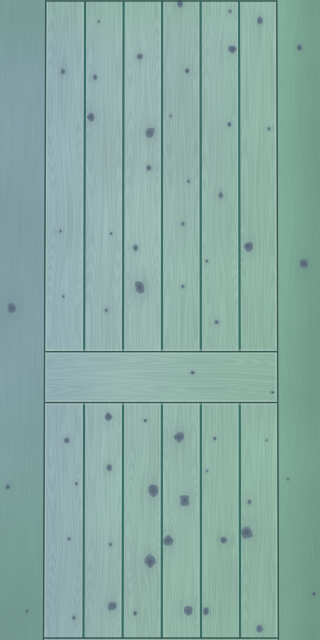
Write a WebGL 2 fragment shader that draws this texture.

```glsl
#version 300 es
precision highp float;
// Draws a blue-green stained plank door: two panels, a cross rail, side stiles, knots and grain.
uniform vec2 u_resolution;
out vec4 fragColor;

const float RAIL_LOW = 0.742, RAIL_HIGH = 0.901, PANEL_LOW = 0.006, PANEL_HIGH = 1.997;
const float PLANKS = 6.0, GROOVE_SHIFT = 0.0025, GROOVE_HALF = 0.0034, SEAM_HALF = 0.0022;
const float KNOT_SPACING = 0.19, KNOT_MIN = 0.0035, KNOT_MAX = 0.018;
const float GRAIN_DEPTH = 0.020, FIBRE_DEPTH = 0.045;
const vec3 COOL = vec3(0.565, 0.675, 0.695);
const vec3 PALE = vec3(0.590, 0.705, 0.690);
const vec3 GREEN = vec3(0.555, 0.705, 0.635);
const vec3 STILE_COOL = vec3(0.505, 0.620, 0.645);
const vec3 STILE_LEAF = vec3(0.465, 0.615, 0.575);
const vec3 STILE_GREEN = vec3(0.465, 0.625, 0.555);
const vec3 GROOVE = vec3(0.17, 0.38, 0.35);
const vec3 SEAM = vec3(0.19, 0.25, 0.25);
const vec3 KNOT = vec3(0.36, 0.42, 0.49);
const vec3 KNOT_CORE = vec3(0.28, 0.33, 0.41);
const vec3 HIGHLIGHT = vec3(0.70, 0.80, 0.76);

float hash(vec2 p) {
    vec3 q = fract(p.xyx * vec3(0.1031, 0.1030, 0.0973));
    q += dot(q, q.yzx + 33.33);
    return fract((q.x + q.y) * q.z);
}

float noise(vec2 p) {
    vec2 i = floor(p), f = fract(p);
    f = f * f * (3.0 - 2.0 * f);
    return mix(mix(hash(i), hash(i + vec2(1, 0)), f.x),
               mix(hash(i + vec2(0, 1)), hash(i + vec2(1, 1)), f.x), f.y);
}

float cloud(vec2 p) {
    return 0.55 * noise(p) + 0.3 * noise(p * 2.1 + 7.0) + 0.15 * noise(p * 4.3 + 19.0);
}

float line(float d, float halfWidth, float px) {
    return 1.0 - smoothstep(halfWidth - 0.6 * px, halfWidth + 0.6 * px, abs(d));
}

// Stain colour across the whole door
vec3 stain(vec2 p, float left, float right) {
    float drift = cloud(p * 2.5) - 0.5;
    float greenness = smoothstep(0.25, 1.0, p.x + 0.22 * (1.0 - p.y) + 0.35 * drift);
    greenness = max(greenness, 0.6 * smoothstep(1.82, 2.0, p.y + 0.1 * drift));
    vec3 boards = mix(mix(COOL, PALE, smoothstep(0.12, 0.45, p.x)), GREEN, greenness);
    vec3 leftStile = mix(STILE_LEAF, STILE_COOL, smoothstep(0.1, 1.1, p.y + 0.4 * drift));
    leftStile = mix(leftStile, STILE_LEAF, 0.7 * smoothstep(1.7, 2.0, p.y));
    vec3 rightStile = STILE_GREEN * mix(1.06, 0.97, smoothstep(right, 1.0, p.x));
    vec3 col = p.x < left ? leftStile : p.x > right ? rightStile : boards;
    return col * (1.0 + 0.10 * drift);
}

void main() {
    vec2 p = gl_FragCoord.xy / u_resolution * vec2(1.0, 2.0);
    float px = 1.0 / u_resolution.x;
    float left = mix(0.136, 0.143, p.y * 0.5);
    float right = mix(0.870, 0.865, p.y * 0.5);
    float plankWidth = (right - left) / PLANKS;
    bool inside = p.x > left && p.x < right;
    bool inRail = inside && p.y > RAIL_LOW && p.y < RAIL_HIGH;
    bool inPlank = inside && !inRail && p.y > PANEL_LOW && p.y < PANEL_HIGH;

    // Local board frame: x runs across the grain, y along it
    float slot = (p.x - left - GROOVE_SHIFT) / plankWidth;
    float index = clamp(floor(slot), 0.0, PLANKS - 1.0);
    float board = index + (p.y < RAIL_LOW ? 21.0 : 1.0);
    float width = plankWidth;
    vec2 g = vec2((slot - index - 0.5) * plankWidth, p.y);
    if (inRail) {
        board = 40.0;
        width = RAIL_HIGH - RAIL_LOW;
        g = vec2(p.y - 0.5 * (RAIL_LOW + RAIL_HIGH), p.x);
    } else if (!inside) {
        board = p.x < left ? 50.0 : 61.0;
        width = left;
        g = vec2(p.x - (p.x < left ? 0.5 * left : 0.5 * (1.0 + right)), p.y);
    }

    // Scattered knots, which also push the grain aside
    float knot = 0.0, core = 0.0, halo = 0.0, bend = 0.0;
    float density = inPlank ? 0.72 : inRail ? 0.6 : 0.42;
    for (int k = -1; k <= 1; k++) {
        vec2 cell = vec2(board, floor(g.y / KNOT_SPACING) + float(k));
        float present = step(hash(cell + 3.7), density);
        float size = hash(cell + 11.3);
        float radius = mix(KNOT_MIN, KNOT_MAX, size * size) * (inRail ? 0.6 : 1.0);
        vec2 centre = vec2((hash(cell + 5.1) - 0.5) * width * 0.75,
                           (cell.y + 0.15 + 0.7 * hash(cell + 8.9)) * KNOT_SPACING);
        vec2 d = (g - centre) * vec2(1.0, 0.88);
        float r = length(d) + radius * 0.5 * (noise(d * 90.0 + cell) - 0.5);
        knot = max(knot, present * (1.0 - smoothstep(radius - px, radius + px, r)));
        core = max(core, present * (1.0 - smoothstep(0.0, radius * 0.75, r)));
        halo = max(halo, present * exp(-r * r / (radius * radius * 5.0)));
        bend += present * radius * d.x / (abs(d.x) + radius) * exp(-dot(d, d) / (radius * radius * 12.0));
    }

    // Arched growth rings and fine fibres
    float across = g.x - bend + 0.025 * (noise(vec2(g.y * 3.0, board)) - 0.5);
    float rings = across * across * 3600.0 + g.y * 6.0 * (hash(vec2(board, 2.0)) - 0.3) + 1.5 * noise(g * vec2(20.0, 4.0) + board);
    float fibre = noise(vec2(across * 210.0, g.y * 7.0) + board * 17.0) - 0.5;
    vec3 col = stain(p, left, right);
    col *= 1.0 + GRAIN_DEPTH * (inside ? 1.0 : 0.35) * sin(6.2832 * rings) + FIBRE_DEPTH * (inside ? 1.0 : 0.5) * fibre;
    if (inPlank) col *= 0.985 + 0.03 * hash(vec2(board, 9.0));
    col = mix(col, KNOT, 0.16 * halo + 0.65 * knot);
    col = mix(col, KNOT_CORE, 0.5 * core);

    // Plank grooves with a lit shoulder
    float nearest = clamp(floor(slot + 0.5), 1.0, PLANKS - 1.0);
    float grooveX = (slot - nearest) * plankWidth;
    float planks = inPlank ? 1.0 : 0.0;
    col = mix(col, HIGHLIGHT, planks * 0.4 * line(grooveX + 0.006, 0.002, px));
    col = mix(col, GROOVE, planks * 0.85 * line(grooveX, GROOVE_HALF, px));

    // Frame seams and their bright edges
    float railEdge = min(abs(p.y - RAIL_LOW), abs(p.y - RAIL_HIGH));
    float panelEnd = min(abs(p.y - PANEL_LOW), abs(p.y - PANEL_HIGH));
    float span = inside ? 1.0 : 0.0;
    float lit = max(line(p.x - right + 0.006, 0.002, px), line(p.x - left - 0.005, 0.0015, px));
    lit = max(lit, span * line(railEdge - 0.005, 0.002, px));
    col = mix(col, HIGHLIGHT, 0.5 * lit);
    float seam = max(line(p.x - left, SEAM_HALF, px), line(p.x - right, SEAM_HALF, px));
    seam = max(seam, span * line(min(railEdge, panelEnd), SEAM_HALF, px));
    col = mix(col, mix(SEAM, GROOVE, 0.35), 0.88 * seam);
    fragColor = vec4(col, 1.0);
}
```
